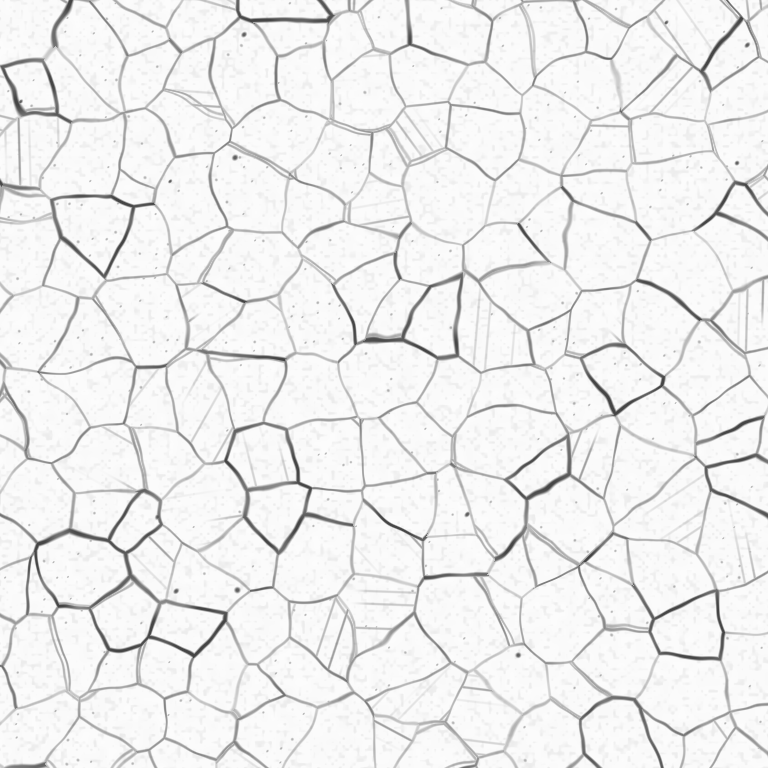
Reproduce this texture procedurally as a WebGL 1 fragment shader.

```glsl
precision highp float;
uniform vec2 u_resolution;

const float GRAINS = 13.0;          // grain sites across the canvas
const float SIZE_SPREAD = 0.36;     // weight range of the power diagram
const float BEND = 0.30;            // slow bending of boundaries, in sites
const float WOBBLE = 0.05;          // fine bending of boundaries, in sites
const float THIN_LINE = 0.0013;     // half widths
const float BOLD_LINE = 0.0023;
const float SOFTNESS = 0.0018;
const float BOLD_SHARE = 0.07;      // grains with a heavy outline
const float DOUBLE_SHARE = 0.16;    // boundaries with a second contour
const float TWIN_SHARE = 0.20;      // grains crossed by parallel lines
const float TWIN_SPACING = 0.017;
const float PAPER = 0.988;
const float DARKEST = 0.27;

float hash(vec2 p) {
  return fract(sin(dot(p, vec2(127.1, 311.7))) * 43758.5453);
}

vec2 hash2(vec2 p) {
  return vec2(hash(p), hash(p + 57.3));
}

float noise(vec2 p) {
  vec2 i = floor(p), f = fract(p);
  f = f * f * (3.0 - 2.0 * f);
  return mix(mix(hash(i), hash(i + vec2(1, 0)), f.x),
             mix(hash(i + vec2(0, 1)), hash(i + vec2(1, 1)), f.x), f.y);
}

vec2 noise2(vec2 p) {
  return vec2(noise(p), noise(p + 31.7)) - 0.5;
}

vec2 sitePoint(vec2 id) {
  return id + hash2(id);
}

float siteWeight(vec2 id) {
  return SIZE_SPREAD * hash(id + 9.1);
}

float stroke(float d, float halfWidth, float soft) {
  return 1.0 - smoothstep(halfWidth * 0.3, halfWidth + soft, abs(d));
}

// Scattered, slightly stretched spots; chance is the filled share of cells
float spots(vec2 p, float cells, float chance, float radius, float soft) {
  vec2 id = floor(p * cells);
  vec2 centre = id + 0.25 + 0.5 * hash2(id + 3.7);
  vec2 d = (p * cells - centre) / cells;
  d = vec2(d.x + d.y, (d.y - d.x) * mix(0.9, 1.7, hash(id + 5.2))) * 0.7;
  float size = radius * mix(0.6, 1.2, hash(id + 8.4));
  return step(hash(id + 1.9), chance) * stroke(length(d), size, soft);
}

// Straight parallel lines with uneven spacing and strength
float twinLines(vec2 p, vec2 grain, float soft) {
  float angle = 6.2832 * hash(grain + 2.6);
  vec2 across = vec2(cos(angle), sin(angle));
  float t = dot(p, across) / TWIN_SPACING;
  vec2 key = grain + floor(t) * 0.37;
  float d = (fract(t) - mix(0.25, 0.75, hash(key))) * TWIN_SPACING;
  float along = dot(p, vec2(-across.y, across.x));
  float fade = smoothstep(0.2, 0.6, noise(vec2(along * 14.0, floor(t) * 5.3)));
  float strength = 0.5 * step(0.4, hash(key + 4.4)) * hash(key + 6.1);
  return strength * fade * stroke(d, 0.0008, soft);
}

void main() {
  float side = min(u_resolution.x, u_resolution.y);
  vec2 p = gl_FragCoord.xy / side;
  float soft = max(SOFTNESS, 0.9 / side);

  // Grain lookup in bent space
  vec2 q = p * GRAINS + 20.0;
  q += BEND * noise2(q * 1.2) + WOBBLE * noise2(q * 4.0);
  vec2 cell = floor(q), grain = cell;
  float nearest = 100.0;
  for (int y = -2; y <= 2; y++) {
    for (int x = -2; x <= 2; x++) {
      vec2 id = cell + vec2(x, y);
      vec2 r = q - sitePoint(id);
      float power = dot(r, r) - siteWeight(id);
      if (power < nearest) { nearest = power; grain = id; }
    }
  }

  // Boundaries: strength and width belong to each pair of grains
  float ink = 0.0;
  float pressure = mix(0.65, 1.2, noise(p * 38.0));
  float gap = 0.009 * noise(p * 24.0 + 7.0);
  float grainBold = step(hash(grain + 12.3), BOLD_SHARE);
  for (int y = -2; y <= 2; y++) {
    for (int x = -2; x <= 2; x++) {
      vec2 id = cell + vec2(x, y);
      vec2 r = q - sitePoint(id);
      float span = length(sitePoint(id) - sitePoint(grain));
      if (span < 0.001) continue;
      float d = (dot(r, r) - siteWeight(id) - nearest) / (2.0 * span * GRAINS);
      float pick = hash(grain + id + 0.5);
      float bold = max(grainBold, step(hash(id + 12.3), BOLD_SHARE));
      bold = max(bold, smoothstep(0.86, 0.96, pick));
      float strength = mix(mix(0.28, 0.75, pick), 0.92, bold) * pressure;
      ink = max(ink, strength * stroke(d, mix(THIN_LINE, BOLD_LINE, bold), soft));
      float doubled = step(hash(grain + id + 3.3), DOUBLE_SHARE)
                    * step(hash(grain + 7.7), hash(id + 7.7));
      ink = max(ink, 0.42 * doubled * pressure * stroke(d - gap, THIN_LINE, soft));
    }
  }

  // Marks inside the grains
  float twinned = step(hash(grain + 15.8), TWIN_SHARE);
  ink = max(ink, twinned * twinLines(p, grain, soft));
  float speckled = mix(0.03, 0.30, pow(hash(grain + 18.2), 3.0));
  ink = max(ink, 0.38 * spots(p, 62.0, speckled, 0.0011, soft));
  ink = max(ink, 0.85 * spots(p + 3.0, 11.0, 0.17, 0.0034, soft));

  // Paper with faint fine mottling
  float mottle = smoothstep(0.55, 1.0, noise(p * 210.0));
  float tone = PAPER - 0.055 * mottle - 0.012 * noise(p * 90.0);
  tone = mix(tone, DARKEST, clamp(ink, 0.0, 1.0));
  gl_FragColor = vec4(vec3(tone), 1.0);
}
```
